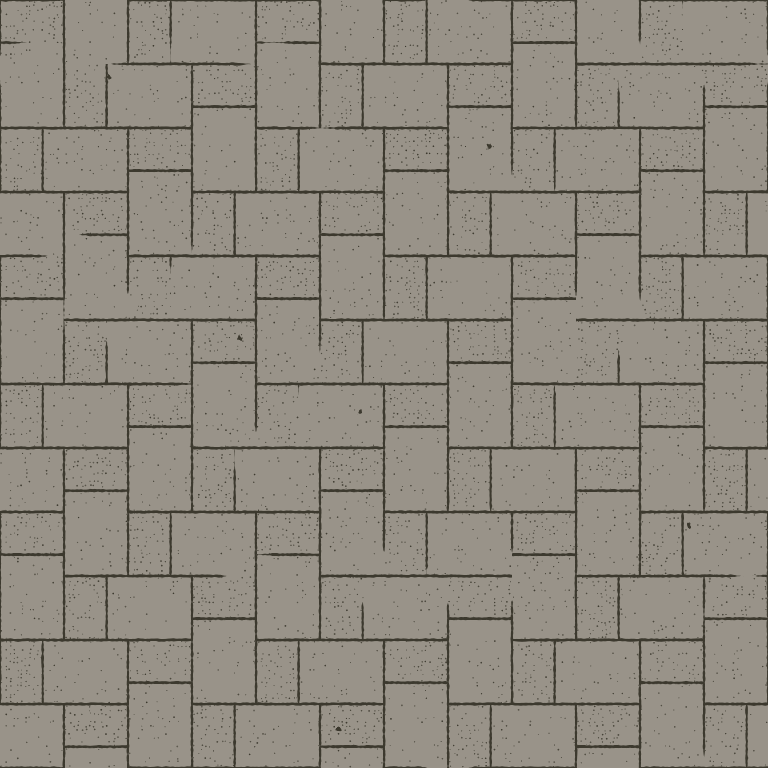
Write a WebGL 2 fragment shader that draws this texture.

```glsl
#version 300 es
precision highp float;

uniform vec2 u_resolution;
out vec4 fragColor;

const float CELLS = 12.0;                       // cells per side, a multiple of 4
const float SPLIT = 2.0 / 3.0;                  // where a small slab ends in its cell
const vec2 JOINT_HALF = vec2(0.017, 0.021);     // upright and level joints, in cells
const float JOINT_ROUGHNESS = 0.014;
const float ROUGH_SCALE = 16.0;                 // noise lattice per cell
const float WEAR_SCALE = 0.5;
const vec2 WEAR_START = vec2(0.28, 0.34);       // noise level where joints fade
const float WEAR_RANGE = 0.16;
const float WEAR_DEPTH = 0.055;
const float SPECK_GRID = 16.0;                  // speck sites per cell side
const float SPECKS_SMALL = 0.32;                // chance of a speck per site
const float SPECKS_LARGE = 0.10;
const float PIT_CHANCE = 0.06;
const float PIT_RADIUS = 0.035;
const vec3 STONE = vec3(0.60, 0.578, 0.537);
const vec3 JOINT = vec3(0.235, 0.222, 0.182);

vec3 hash3(vec2 p, float seed) {
    vec3 q = fract(vec3(p.xyx) * vec3(0.1031, 0.1030, 0.0973) + seed * 0.173);
    q += dot(q, q.yxz + 33.33);
    return fract((q.xxy + q.yzz) * q.zyx);
}

float cornerSlope(vec2 corner, vec2 offset, float period, float seed) {
    float angle = 6.28319 * hash3(mod(corner, period), seed).x;
    return dot(vec2(cos(angle), sin(angle)), offset);
}

// Gradient noise that wraps at the canvas edges; p is in cells.
float noise(vec2 p, float scale, float seed) {
    float period = CELLS * scale;
    p *= scale;
    vec2 i = floor(p), f = fract(p);
    vec2 w = f * f * f * (f * (f * 6.0 - 15.0) + 10.0);
    vec2 e = vec2(1.0, 0.0);
    float low = mix(cornerSlope(i, f, period, seed),
                    cornerSlope(i + e, f - e, period, seed), w.x);
    float high = mix(cornerSlope(i + e.yx, f - e.yx, period, seed),
                     cornerSlope(i + e.xx, f - e.xx, period, seed), w.x);
    return mix(low, high, w.y);
}

// Distance to the nearest upright (x) and level (y) joint within a cell.
// Kinds: 0 small slab on top, 1 rest of the tall slab, 2 and 3 its sideways twin.
vec2 jointDistance(vec2 f, int kind) {
    float left = kind == 3 ? 1.0 : f.x;
    float right = kind == 2 ? 1.0 : 1.0 - f.x;
    float top = kind == 1 ? 1.0 : f.y;
    float bottom = kind == 0 ? 1.0 : 1.0 - f.y;
    vec2 inner = vec2(kind == 2 ? abs(f.x - SPLIT) : 1.0,
                      kind == 0 ? abs(f.y - SPLIT) : 1.0);
    return min(inner, vec2(min(left, right), min(top, bottom)));
}

// Fine dots, one possible per site of a jittered grid.
float specks(vec2 p, float chance, float pixel) {
    vec2 site = floor(p * SPECK_GRID);
    vec3 h = hash3(site, 5.0);
    vec3 look = hash3(site, 9.0);
    vec2 center = 0.25 + 0.5 * h.xy;
    float radius = mix(0.10, 0.21, look.x) / SPECK_GRID;
    float d = length(fract(p * SPECK_GRID) - center) / SPECK_GRID - radius;
    return step(h.z, chance) * mix(0.6, 1.0, look.y) * clamp(0.5 - d / pixel, 0.0, 1.0);
}

// Rare ragged chips, at most one per cell.
float pits(vec2 p, float rough, float pixel) {
    vec3 h = hash3(floor(p), 13.0);
    vec2 offset = fract(p) - (0.2 + 0.6 * h.xy);
    float d = length(offset) - PIT_RADIUS - 0.05 * rough;
    return step(h.z, PIT_CHANCE) * clamp(0.5 - d / pixel, 0.0, 1.0);
}

void main() {
    // Cell units, with rows counted from the top
    vec2 uv = gl_FragCoord.xy / u_resolution;
    vec2 p = CELLS * vec2(uv.x, 1.0 - uv.y);
    float pixel = CELLS / min(u_resolution.x, u_resolution.y);
    vec2 cell = floor(p), f = fract(p);
    int kind = int(mod(cell.x + cell.y, 4.0));

    // Joints with ragged edges, worn away in patches
    float rough = noise(p, ROUGH_SCALE, 1.0);
    vec2 wearNoise = vec2(noise(p, WEAR_SCALE, 2.0), noise(p, WEAR_SCALE, 3.0));
    vec2 wear = smoothstep(WEAR_START, WEAR_START + WEAR_RANGE, wearNoise);
    vec2 halfWidth = JOINT_HALF + JOINT_ROUGHNESS * rough - WEAR_DEPTH * wear;
    vec2 joints = clamp(0.5 + (halfWidth - jointDistance(f, kind)) / pixel, 0.0, 1.0);

    // Small slabs carry the denser grain
    bool small = (kind == 0 && f.y < SPLIT) || (kind == 2 && f.x < SPLIT);
    float grain = specks(p, small ? SPECKS_SMALL : SPECKS_LARGE, pixel);

    float dark = max(max(joints.x, joints.y), max(grain, pits(p, rough, pixel)));
    fragColor = vec4(mix(STONE, JOINT, dark), 1.0);
}
```
